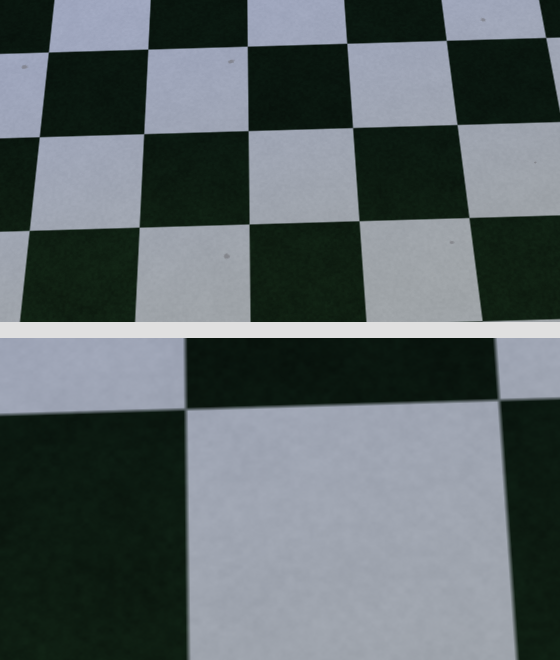
Top: the whole. Bottom: its middle third, enlarged.
Reproduce this pattern procedurally as a Shadertoy shader.

```glsl
// Tilted checkerboard floor of pale grey and dark green tiles, with faint grain and specks.

float hash(vec2 p) {
    vec3 h = fract(vec3(p.xyx) * 0.1031);
    h += dot(h, h.yzx + 33.33);
    return fract((h.x + h.y) * h.z);
}

float valueNoise(vec2 p) {
    vec2 cell = floor(p), f = fract(p);
    f = f * f * (3.0 - 2.0 * f);
    return mix(mix(hash(cell), hash(cell + vec2(1, 0)), f.x),
               mix(hash(cell + vec2(0, 1)), hash(cell + vec2(1, 1)), f.x), f.y);
}

float fbm(vec2 p) {
    float sum = 0.0, amplitude = 0.5;
    for (int i = 0; i < 4; i++) {
        sum += amplitude * valueNoise(p);
        p = p * 2.03 + 17.0;
        amplitude *= 0.5;
    }
    return sum;
}

// Inverse perspective: canvas position (y down, 0 to 1) to tile coordinates.
vec2 floorCoord(vec2 p) {
    mat2 basis = mat2(0.1865, -0.0095,
                      -0.0206 + 0.05 * p.x, 0.255 + 0.05 * p.y);
    return inverse(basis) * (p - vec2(0.444, 0.4072));
}

// Signed distance to the nearest tile edge, alternating in sign from tile to tile.
vec2 alternatingEdge(vec2 q) {
    return abs(mod(q - 0.5, 2.0) - 1.0) - 0.5;
}

void mainImage(out vec4 fragColor, in vec2 fragCoord) {
    vec2 p = fragCoord / iResolution.xy;
    p.y = 1.0 - p.y;
    vec2 q = floorCoord(p);
    vec2 tile = floor(q), local = fract(q);

    // Soft-edged checks
    vec2 softness = max(0.75 * fwidth(q), vec2(0.008));
    vec2 side = clamp(alternatingEdge(q) / softness, -1.0, 1.0);
    float pale = 0.5 + 0.5 * side.x * side.y;

    // Cool light from the upper left, warmer towards the lower right
    float warmth = smoothstep(0.0, 1.0, 0.35 * p.x + 0.75 * p.y);
    vec3 paleColor = mix(vec3(0.62, 0.65, 0.745), vec3(0.62, 0.64, 0.655), warmth);
    vec3 darkColor = mix(vec3(0.038, 0.085, 0.058), vec3(0.06, 0.12, 0.07),
                         smoothstep(0.25, 0.9, p.y));

    // Cloudy mottling, fine grain and a small tone shift per tile
    float cloud = fbm(q * 5.0) - 0.47;
    float grain = fbm(q * 38.0 + 40.0) - 0.47;
    float tone = hash(tile + 31.0) - 0.5;
    paleColor += 0.025 * cloud + 0.04 * grain + 0.012 * tone;
    darkColor *= 1.0 + 0.3 * cloud + 0.45 * grain + 0.08 * tone;

    // One small scuff on some pale tiles
    vec2 center = 0.15 + 0.7 * vec2(hash(tile + 7.3), hash(tile + 19.7));
    float radius = mix(0.012, 0.028, hash(tile + 53.1));
    float scuff = 1.0 - smoothstep(0.4, 1.3, length((local - center) * vec2(0.8, 1.0)) / radius
                                             + 0.8 * grain);
    scuff *= step(0.35, hash(tile + 71.9));
    paleColor = mix(paleColor, vec3(0.45, 0.45, 0.47), 0.6 * scuff);

    fragColor = vec4(mix(darkColor, paleColor, pale), 1.0);
}
```
